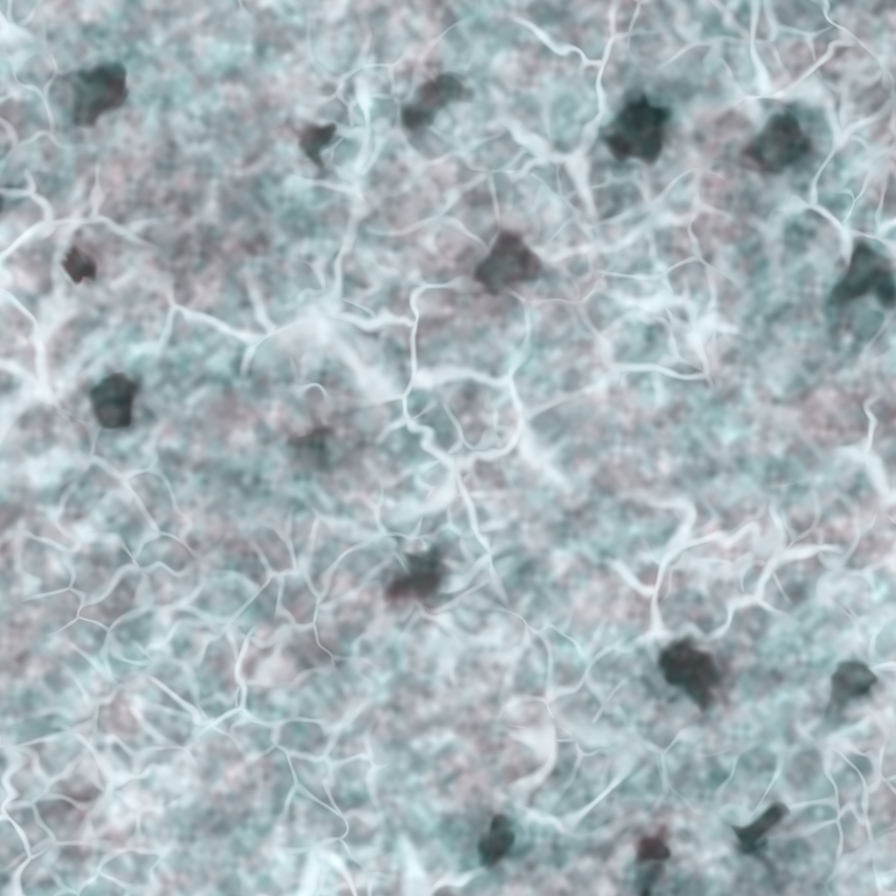
This texture is drawn by a Shadertoy shader. Its source:

```glsl
// Grey-green stained tissue: a mottled, slightly streaked ground split by
// pale broken fissures, with a few ragged dark nuclei scattered over it.
// Layered value noise, warped Voronoi borders and a jittered grid of blobs.

const vec3 COOL_CAST = vec3(-0.040, 0.010, 0.030);
const vec3 TEAL_SHIFT = vec3(-0.075, 0.030, 0.020);
const float GROUND_LEVEL = 0.677;
const float FISSURE_LEVEL = 0.93;
const float NUCLEUS_LEVEL = 0.27;

vec2 hash2(vec2 cell, float seed) {
    vec3 q = fract(vec3(cell.xyx + seed * 7.13) * vec3(0.1031, 0.1030, 0.0973));
    q += dot(q, q.yzx + 33.33);
    return fract((q.xx + q.yz) * q.zy);
}

// Smooth value noise, centred on zero, range -0.5 to 0.5
float noise(vec2 p, float seed) {
    vec2 i = floor(p), f = fract(p);
    f = f * f * (3.0 - 2.0 * f);
    float low = mix(hash2(i, seed).x, hash2(i + vec2(1, 0), seed).x, f.x);
    float high = mix(hash2(i + vec2(0, 1), seed).x, hash2(i + vec2(1, 1), seed).x, f.x);
    return mix(low, high, f.y) - 0.5;
}

vec2 warp(vec2 p, float scale, float amount, float seed) {
    return p + amount * vec2(noise(p * scale, seed), noise(p * scale, seed + 1.0));
}

vec2 rotate(vec2 p, float angle) {
    float c = cos(angle), s = sin(angle);
    return vec2(c * p.x + s * p.y, c * p.y - s * p.x);
}

// Gap between the two nearest Voronoi sites: zero on the cell borders
float borderGap(vec2 p, float seed) {
    vec2 i = floor(p), f = fract(p);
    float nearest = 8.0, second = 8.0;
    for (int y = -1; y <= 1; y++)
    for (int x = -1; x <= 1; x++) {
        vec2 g = vec2(x, y);
        float d = length(g + hash2(i + g, seed) - f);
        second = min(second, max(nearest, d));
        nearest = min(nearest, d);
    }
    return second - nearest;
}

// Pale fissures that fade in and out and vary in width
float fissures(vec2 p, float scale, float width, float seed) {
    vec2 q = warp(warp(p, 14.0, 0.045, seed), 48.0, 0.016, seed + 2.0);
    float presence = smoothstep(-0.10, 0.25, noise(p * 8.0, seed + 4.0));
    float spread = width * (1.0 + 1.1 * noise(p * 26.0, seed + 5.0));
    float line = 1.0 - smoothstep(0.1 * spread, spread, borderGap(q * scale, seed));
    return line * presence;
}

// Ragged nuclei: x is the dark core, y the soft shadow around it
vec2 nuclei(vec2 p, float grid, float seed) {
    vec2 q = warp(warp(p, 30.0, 0.030, seed), 75.0, 0.014, seed + 2.0);
    vec2 home = floor(p * grid), shade = vec2(0.0);
    for (int y = -1; y <= 1; y++)
    for (int x = -1; x <= 1; x++) {
        vec2 cell = home + vec2(x, y);
        vec2 place = hash2(cell, seed), shape = hash2(cell, seed + 3.0);
        vec2 kind = hash2(cell, seed + 5.0);
        float present = step(kind.x, 0.55);
        vec2 offset = rotate(q - (cell + 0.15 + 0.7 * place) / grid, 0.4 + 1.6 * shape.y);
        float radius = mix(0.017, 0.038, shape.x);
        float d = length(offset * vec2(0.85, 1.25)) / radius;
        float strength = mix(0.6, 1.0, kind.y);
        float core = strength * (1.0 - smoothstep(0.55, 1.15, d));
        float shadow = 1.0 - smoothstep(0.5, 2.3, d);
        shade = max(shade, present * vec2(core, shadow));
    }
    return shade;
}

// Mottling from broad patches down to grain, plus slanting fibres
float groundTone(vec2 p) {
    vec2 fibre = rotate(warp(p, 7.0, 0.05, 20.0), 0.42);
    float tone = 0.11 * noise(p * 6.0, 21.0);
    tone += 0.13 * noise(p * 21.0, 22.0);
    tone += 0.14 * noise(fibre * vec2(16.0, 52.0), 23.0);
    tone += 0.20 * noise(warp(p, 30.0, 0.02, 24.0) * 58.0, 26.0);
    tone += 0.15 * noise(rotate(p, 0.7) * 112.0, 27.0);
    return tone;
}

void mainImage(out vec4 fragColor, in vec2 fragCoord) {
    vec2 p = fragCoord / min(iResolution.x, iResolution.y);

    // Ground, then shadows, fissures and cores on top
    float grain = groundTone(p);
    float tone = GROUND_LEVEL + grain;
    vec2 nucleus = nuclei(p, 5.0, 41.0);
    tone -= 0.11 * nucleus.y;
    float pale = max(fissures(p, 10.5, 0.21, 51.0), 0.6 * fissures(p, 19.0, 0.26, 63.0));
    tone = mix(tone, FISSURE_LEVEL + 0.3 * grain, 0.85 * pale * (1.0 - 0.6 * nucleus.y));
    tone = mix(tone, NUCLEUS_LEVEL + 0.5 * grain, 0.93 * nucleus.x);

    // Cool cast, weaker in the cores, with teal and pinkish flecks
    float tint = noise(p * 15.0, 71.0) + 0.9 * noise(p * 54.0, 72.0);
    vec3 color = tone + COOL_CAST * (1.0 - 0.5 * nucleus.x);
    color += TEAL_SHIFT * tint * (1.0 - 0.6 * pale);
    fragColor = vec4(clamp(color, 0.0, 1.0), 1.0);
}
```
